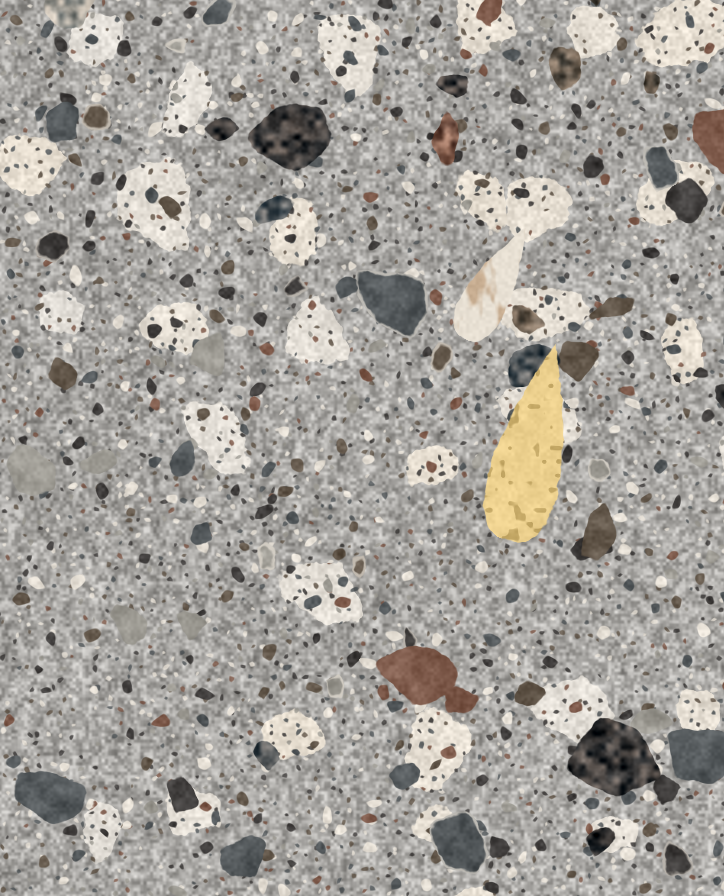
Write a WebGL 2 fragment shader that draws this texture.

```glsl
#version 300 es
precision highp float;
// Polished concrete: grey sandy cement holding pale aggregate chunks, pebbles
// and dark angular stones. Jittered grids scatter rounded polygons of several
// sizes; value noise gives the grain, and two tapered shards lie on top.

uniform vec2 u_resolution;
out vec4 fragColor;

const float TAU = 6.2831853;
const int SIDES = 7;

// Cell sizes, as fractions of the canvas height
const float CHUNK_CELL = 0.142;
const float STONE_CELL = 0.185;
const float CHIP_CELL = 0.088;
const float PEBBLE_CELL = 0.031;
const float GRIT_CELL = 0.0125;
const float SAND_CELL = 0.0036;
const float SAND_CONTRAST = 0.40;

const vec3 CEMENT = vec3(0.665, 0.658, 0.645);
const vec3 CREAM = vec3(0.90, 0.875, 0.835);
const vec3 CHARCOAL = vec3(0.25, 0.24, 0.235);
const vec3 SLATE = vec3(0.33, 0.35, 0.36);
const vec3 UMBER = vec3(0.39, 0.345, 0.295);
const vec3 RUST = vec3(0.49, 0.35, 0.29);
const vec3 ASH = vec3(0.61, 0.60, 0.57);
const vec3 GOLD = vec3(0.93, 0.82, 0.56);
const vec3 SHELL = vec3(0.91, 0.88, 0.83);

struct Grain { float d; vec3 rnd; };

// Integer hash giving three values in 0..1
vec3 hash3(vec2 cell, float seed) {
  uvec3 v = uvec3(ivec3(vec3(cell, seed))) * 1664525u + 1013904223u;
  v.x += v.y * v.z; v.y += v.z * v.x; v.z += v.x * v.y;
  v ^= v >> 16u;
  v.x += v.y * v.z; v.y += v.z * v.x; v.z += v.x * v.y;
  return vec3(v >> 8u) / 16777216.0;
}

float noise(vec2 p, float seed) {
  vec2 i = floor(p), f = fract(p);
  f = f * f * (3.0 - 2.0 * f);
  float low = mix(hash3(i, seed).x, hash3(i + vec2(1, 0), seed).x, f.x);
  float high = mix(hash3(i + vec2(0, 1), seed).x, hash3(i + 1.0, seed).x, f.x);
  return mix(low, high, f.y);
}

float fbm(vec2 p, float seed) {
  return 0.55 * noise(p, seed) + 0.3 * noise(p * 2.1, seed + 1.0) + 0.15 * noise(p * 4.3, seed + 2.0);
}

// Irregular polygon: smooth maximum of randomly set half-planes
float polygon(vec2 q, float r, vec2 id, float seed, float sharpness) {
  vec3 h = hash3(id, seed + 50.0);
  float turn = h.x * TAU, stretch = mix(0.72, 1.2, h.y), sum = 0.0;
  q = mat2(cos(turn), sin(turn), -sin(turn), cos(turn)) * q * vec2(stretch, 1.0 / stretch);
  for (int i = 0; i < SIDES; i++) {
    vec3 k = hash3(id, seed + 60.0 + float(i));
    float a = (float(i) + 0.8 * k.x) * TAU / float(SIDES);
    sum += exp(sharpness * (dot(q, vec2(cos(a), sin(a))) / r - mix(0.62, 1.08, k.y)));
  }
  return r * log(sum) / sharpness;
}

// Nearest grain of a jittered grid; size is the largest radius per cell
Grain scatter(vec2 p, float cell, float density, float size, float sharpness, float seed) {
  Grain g = Grain(1.0, vec3(0.0));
  for (int y = -1; y <= 1; y++)
    for (int x = -1; x <= 1; x++) {
      vec2 id = floor(p / cell) + vec2(x, y);
      vec3 h = hash3(id, seed), k = hash3(id, seed + 1.0);
      vec2 q = p - (id + 0.5 + 0.7 * (h.yz - 0.5)) * cell;
      float r = cell * size * mix(0.5, 1.0, k.x);
      if (h.x > density || dot(q, q) > 4.0 * r * r) continue;
      float d = polygon(q, r, id, seed, sharpness);
      if (d < g.d) g = Grain(d, k);
    }
  return g;
}

vec3 stoneColour(float pick) {
  vec3 c = mix(CHARCOAL, UMBER, step(0.30, pick));
  c = mix(c, SLATE, step(0.55, pick));
  c = mix(c, RUST, step(0.76, pick));
  return mix(c, ASH, step(0.88, pick));
}

// Tapered blade from a round base to a tip
float shard(vec2 p, vec2 base, vec2 tip, float width) {
  vec2 axis = tip - base, dir = normalize(axis);
  float t = dot(p - base, axis) / dot(axis, axis);
  float c = clamp(t, 0.0, 1.0);
  float side = abs(dot(p - base, vec2(dir.y, -dir.x)));
  return max(side - width * 2.3 * pow(c, 0.4) * (1.0 - c), (abs(t - 0.5) - 0.5) * length(axis));
}

void main() {
  vec2 p = gl_FragCoord.xy / u_resolution.y;
  float aa = 0.9 / u_resolution.y;
  float rough = fbm(p * 85.0, 3.0) - 0.5;
  float fine = noise(p / SAND_CELL, 7.0) - 0.5;
  float coarse = noise(p / (SAND_CELL * 2.1), 8.0) - 0.5;
  float mottle = fbm(p * 60.0, 20.0) - 0.5;

  // Sandy cement, then pale chunks with ragged edges
  vec3 col = CEMENT + SAND_CONTRAST * (0.65 * fine + 0.5 * coarse) + 0.08 * (fbm(p * 7.0, 11.0) - 0.5);
  Grain chunk = scatter(p, CHUNK_CELL, 0.62, 0.40, 7.0, 100.0);
  float pale = smoothstep(aa, -aa, chunk.d + 0.011 * rough);
  vec3 cream = CREAM + vec3(0.02, 0.0, -0.03) * (chunk.rnd.y - 0.5) + 0.13 * fine + 0.12 * mottle;
  col = mix(col, cream, pale);

  // Grit and pebbles, set in cement and chunks alike
  Grain grit = scatter(p, GRIT_CELL, 0.55, 0.30, 8.0, 200.0);
  vec3 gritCol = mix(stoneColour(grit.rnd.y), CREAM, step(0.74, grit.rnd.z) * (1.0 - pale));
  col = mix(col, gritCol + 0.1 * fine, 0.88 * smoothstep(aa, -aa, grit.d));
  Grain pebble = scatter(p, PEBBLE_CELL, 0.48, 0.31, 8.0, 300.0);
  vec3 pebbleCol = mix(stoneColour(pebble.rnd.y), CREAM, step(0.72, pebble.rnd.z) * (1.0 - pale));
  col = mix(col, pebbleCol + 0.12 * fine + 0.14 * mottle, smoothstep(aa, -aa, pebble.d + 0.002 * rough));

  // Angular stones in two sizes, some with a pale rind
  for (int i = 0; i < 2; i++) {
    bool large = i == 1;
    Grain s = scatter(p, large ? STONE_CELL : CHIP_CELL, large ? 0.52 : 0.42, large ? 0.29 : 0.27, 13.0, large ? 500.0 : 400.0);
    float d = s.d + 0.005 * rough;
    vec3 c = stoneColour(s.rnd.y) + 0.22 * mottle + 0.07 * fine;
    c += 0.5 * step(0.72, s.rnd.z) * coarse * vec3(1.0, 0.86, 0.76);
    float rind = step(s.rnd.z, 0.3) * smoothstep(-0.004, -0.001, d + 0.006 * mottle);
    col = mix(col, mix(c, CREAM, 0.7 * rind), smoothstep(aa, -aa, d));
  }

  // Pale shell splinter and golden blade
  float shell = shard(p, vec2(0.518, 0.622), vec2(0.586, 0.745), 0.026) + 0.004 * rough;
  vec3 shellCol = mix(SHELL, vec3(0.70, 0.55, 0.40), 0.6 * smoothstep(0.50, 0.68, fbm(p * vec2(55.0, 22.0), 31.0)));
  col = mix(col, shellCol + 0.06 * fine, smoothstep(aa, -aa, shell));
  float blade = shard(p, vec2(0.568, 0.396), vec2(0.620, 0.616), 0.040) + 0.006 * rough;
  float pits = smoothstep(0.72, 0.86, noise(p * 130.0, 40.0));
  vec3 bladeCol = GOLD + 0.10 * mottle + 0.05 * fine - 0.16 * pits;
  col = mix(col, bladeCol, smoothstep(aa, -aa, blade));

  fragColor = vec4(clamp(col, 0.0, 1.0), 1.0);
}
```
